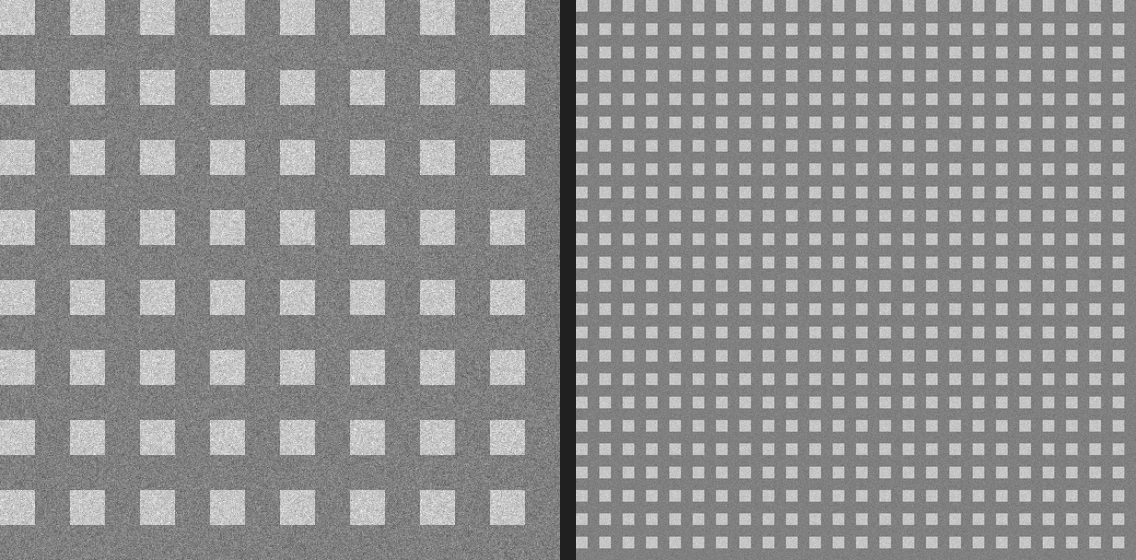
Left: one tile. Right: repeated 3 by 3.
Write a three.js fragment shader that draws this pattern.

```glsl
// Grid of light grainy squares on a mid-grey grainy ground.
varying vec2 vUv;

const float REPEATS = 8.0;                    // squares across and down
const vec2 SQUARE_CENTER = vec2(0.25, 0.75);  // within one repeat
const float SQUARE_HALF = 0.25;               // half side, in repeats
const float EDGE_SOFTNESS = 0.007;            // half width of edge blend, in repeats
const float GROUND_GREY = 0.5;
const float SQUARE_GREY = 0.777;
const float GROUND_GRAIN = 0.056;             // standard deviation of the grain
const float SQUARE_GRAIN = 0.062;
const float GRAIN_CELLS = 512.0;              // grain cells across and down
const float TAU = 6.28319;

// Two uniform random values per cell
vec2 hash2(vec2 p) {
  vec3 q = fract(p.xyx * vec3(0.1031, 0.1030, 0.0973));
  q += dot(q, q.yzx + 33.33);
  return fract((q.xx + q.yz) * q.zy);
}

// Normally distributed value per cell, wrapping at the canvas edges
float gaussianCell(vec2 cell) {
  vec2 r = hash2(mod(cell, GRAIN_CELLS) + 17.0);
  return sqrt(-2.0 * log(max(r.x, 0.001))) * cos(TAU * r.y);
}

// Grain blended between cell centres
float grain(vec2 uv) {
  vec2 p = uv * GRAIN_CELLS - 0.5;
  vec2 cell = floor(p);
  vec2 f = smoothstep(0.0, 1.0, p - cell);
  float lower = mix(gaussianCell(cell), gaussianCell(cell + vec2(1.0, 0.0)), f.x);
  float upper = mix(gaussianCell(cell + vec2(0.0, 1.0)), gaussianCell(cell + 1.0), f.x);
  return mix(lower, upper, f.y);
}

// Coverage of the repeated square
float squareMask(vec2 uv) {
  vec2 offset = abs(fract(uv * REPEATS - SQUARE_CENTER + 0.5) - 0.5);
  float dist = max(offset.x, offset.y) - SQUARE_HALF;
  return 1.0 - smoothstep(-EDGE_SOFTNESS, EDGE_SOFTNESS, dist);
}

void main() {
  float mask = squareMask(vUv);
  float grey = mix(GROUND_GREY, SQUARE_GREY, mask);
  float strength = mix(GROUND_GRAIN, SQUARE_GRAIN, mask);
  gl_FragColor = vec4(vec3(grey + strength * grain(vUv)), 1.0);
}
```
